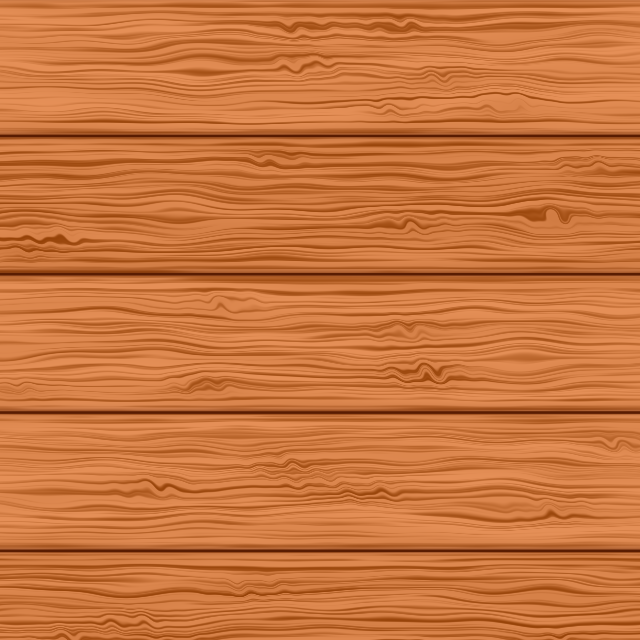
Reproduce this texture procedurally as a three.js fragment shader.

```glsl
// Horizontal wooden boards with dark seams and fine, wavy grain.
// Each board bends its own coordinates with layered sines and small knots,
// then draws rows of tapering streaks, each sharp below and soft above.
#define PITCH 0.2161       // board height
#define FIRST_SEAM 0.1393  // height of the lowest seam
#define SEAM_HALF 0.0026   // half width of a seam
#define MAIN_ROWS 13.0     // bold streak rows per board
#define FINE_ROWS 25.0     // thin streak rows per board
#define KNOTS 6            // wavy spots per board
#define WAVE 0.024         // grain bend, in board heights
#define PALE vec3(0.91, 0.575, 0.355)
#define BROWN vec3(0.61, 0.28, 0.05)
#define SEAM_COLOR vec3(0.35, 0.11, 0.005)

varying vec2 vUv;

float hash(vec2 p) {
  vec3 q = fract(vec3(p.xyx) * 0.1031);
  q += dot(q, q.yzx + 33.33);
  return fract((q.x + q.y) * q.z);
}

// Smooth noise along x, independent for each lane
float laneNoise(float x, float lane) {
  float i = floor(x);
  float f = fract(x);
  f = f * f * (3.0 - 2.0 * f);
  return mix(hash(vec2(i, lane)), hash(vec2(i + 1.0, lane)), f);
}

// Slow bends shared by neighbouring fibres
float grainBend(vec2 p, float seed) {
  float bend = 0.0;
  for (int i = 0; i < 4; i++) {
    float k = float(i);
    float phase = seed * 2.7 + k * 1.9;
    float drift = 2.0 * sin(p.y * (5.0 + 3.0 * k) + phase);
    bend += sin(p.x * (9.0 + 12.0 * k) + drift + phase * 3.1) / (k + 1.0);
  }
  return bend * WAVE;
}

// Local ripples; x is the bend, y is the darkening
vec2 knotBend(vec2 p, float seed) {
  vec2 result = vec2(0.0);
  for (int i = 0; i < KNOTS; i++) {
    float id = float(i) + seed * 17.0;
    vec2 center = vec2(hash(vec2(id, 3.0)), 0.12 + 0.76 * hash(vec2(id, 8.0)));
    vec2 d = (p - center) / vec2(0.055, 0.09);
    float bump = exp(-dot(d, d));
    float ripple = sin(d.x * 7.0 + id) + 0.5 * sin(d.x * 12.0 + d.y * 2.0);
    result += bump * vec2(0.016 * ripple - 0.03 * d.y, 0.18);
  }
  return result;
}

// One layer of streaks whose strength and thickness vary along x
float streaks(vec2 p, float rows, float stretch, float seed) {
  float y = p.y * rows;
  float lane = floor(y) + seed * 41.0 + 60.0;
  float f = fract(y);
  float x = p.x * stretch + hash(vec2(lane, 5.0)) * 30.0;
  float n = 0.7 * laneNoise(x, lane) + 0.3 * laneNoise(x * 3.3, lane + 0.5);
  float strength = smoothstep(0.18, 0.78, n);
  float start = 0.28 * hash(vec2(lane, 11.0));
  float width = mix(0.12, 0.5, strength * hash(vec2(lane, 19.0)));
  float rise = smoothstep(start, start + 0.15, f);
  float fall = 1.0 - smoothstep(start + 0.12, start + 0.17 + width, f);
  return rise * fall * strength;
}

void main() {
  // Board index and position inside the board
  float level = (vUv.y - FIRST_SEAM) / PITCH;
  float board = floor(level) + 1.0;
  float v = fract(level);
  float seed = board + 2.0;
  float rich = 1.0 - step(0.5, mod(board, 3.0));

  // Bent grain, straight again beside the seams
  vec2 p = vec2(vUv.x, v);
  float calm = smoothstep(0.0, 0.25, min(v, 1.0 - v));
  vec2 knot = knotBend(p, seed);
  p.y += calm * (grainBend(p, seed) + knot.x);

  // Bold and fine streaks, paler toward the ends of the light boards
  float bold = streaks(p, MAIN_ROWS, 5.0, seed);
  float medium = streaks(p + vec2(0.0, 0.037), MAIN_ROWS * 1.37, 4.0, seed + 7.0);
  float fine = streaks(p, FINE_ROWS, 6.0, seed + 13.0);
  float grain = 0.95 * bold + 0.6 * medium + 0.42 * fine;
  float ends = smoothstep(-0.06, 0.16, min(vUv.x, 1.0 - vUv.x));
  grain *= mix(mix(0.4, 1.0, ends), 1.35, rich);

  // Broad tone changes
  float broad = 0.5 + 0.5 * sin(p.y * 21.0 + 2.0 * sin(p.x * 5.0 + seed));
  float tone = 0.03 + 0.09 * broad + 0.07 * rich;
  tone += grain * (1.0 + knot.y * 2.0) + knot.y * 0.4;
  vec3 color = mix(PALE, BROWN, 1.12 * (1.0 - exp(-1.25 * tone)));

  // Seam with a longer shadow on its upper side
  float d = (v < 0.5 ? v : v - 1.0) * PITCH;
  float shadow = exp(-abs(d) / (d > 0.0 ? 0.0045 : 0.0025));
  float core = 1.0 - smoothstep(SEAM_HALF * 0.4, SEAM_HALF * 1.4, abs(d));
  color = mix(color, SEAM_COLOR, max(core, 0.7 * shadow));

  gl_FragColor = vec4(color, 1.0);
}
```
